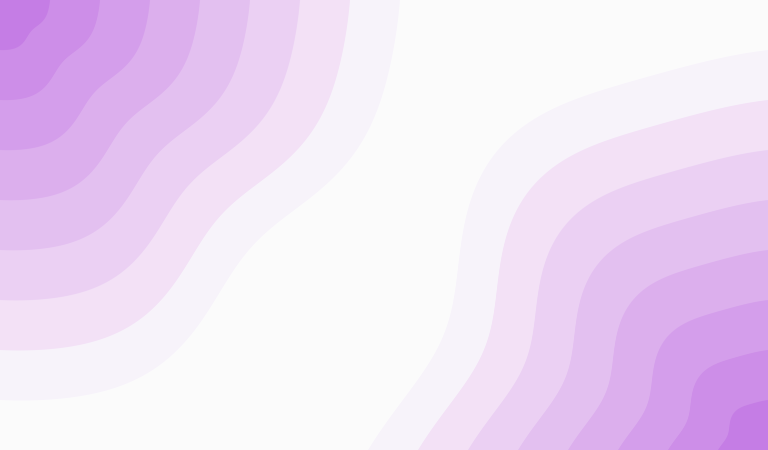
A Shadertoy shader for this background:

```glsl
// Two sets of nested lilac bands spread from opposite corners over near-white.
// Each corner has a polar distance bent by a short sine series; evenly spaced
// contours of that distance are then filled from the outside in.

// Distance from a corner in band widths; the sines vanish on both canvas sides.
float bandDistance(vec2 fromCorner, vec4 wobble) {
    float angle = atan(fromCorner.y, fromCorner.x + 1e-5);
    float bend = dot(wobble, sin(2.0 * angle * vec4(1.0, 2.0, 3.0, 5.0)));
    return 9.0 * length(fromCorner) / (1.0 + bend);
}

// Palest tint for the outer band, then an even ramp to violet.
vec3 bandColor(float band) {
    vec3 ramp = mix(vec3(0.773, 0.490, 0.897), vec3(0.951, 0.882, 0.965), (band - 1.0) / 6.0);
    return band > 7.5 ? vec3(0.969, 0.953, 0.982) : ramp;
}

void mainImage(out vec4 fragColor, in vec2 fragCoord) {
    // Canvas height is one unit
    vec2 p = fragCoord / iResolution.y;
    float aspect = iResolution.x / iResolution.y;

    // Top-left and bottom-right contour fields
    float topLeft = bandDistance(vec2(p.x, 1.0 - p.y), vec4(-0.070, -0.016, 0.038, -0.010));
    float bottomRight = bandDistance(vec2(aspect - p.x, p.y), vec4(-0.054, -0.062, -0.049, 0.004));
    float dist = min(topLeft, bottomRight);

    // Paint bands from the widest to the narrowest
    float soft = 6.0 / iResolution.y;
    vec3 color = vec3(0.986);
    for (float band = 8.0; band > 0.5; band -= 1.0) {
        float cover = 1.0 - smoothstep(band - soft, band + soft, dist);
        color = mix(color, bandColor(band), cover);
    }
    fragColor = vec4(color, 1.0);
}
```
